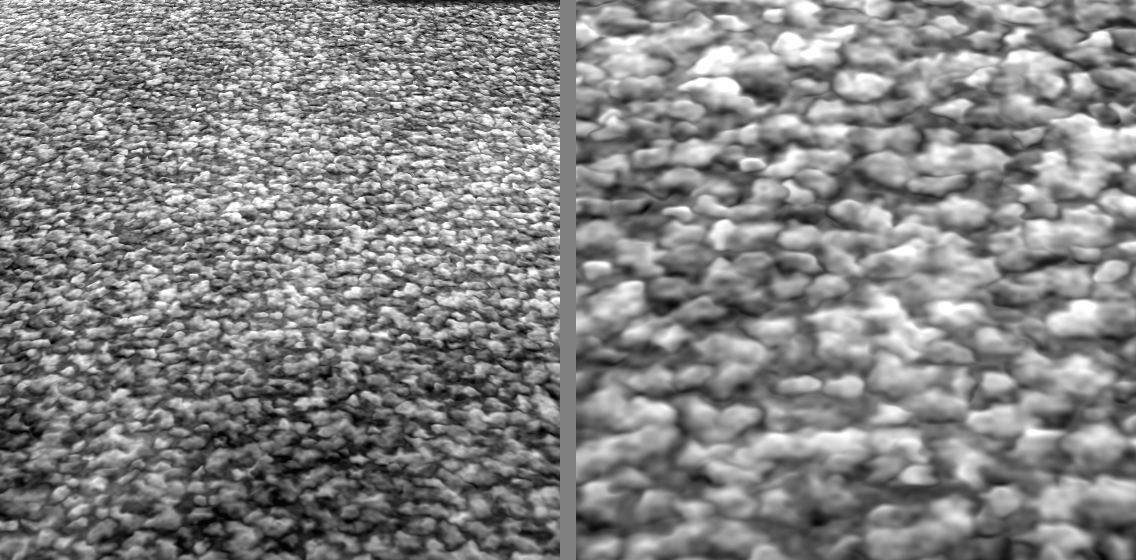
Left, the full canvas; right, a detail of the centre.
This texture is drawn by a WebGL 2 fragment shader. Its source:

```glsl
#version 300 es
precision highp float;
// Grey pebbled pile receding into the distance, in soft focus near the viewer.

#define HORIZON 1.5        // height at which the grains would vanish
#define GRAIN_WIDTH 0.0245 // grain spacing at mid height
#define GRAIN_ASPECT 0.68  // grain height over width at mid height
#define FLATTEN 0.4        // how much flatter the far grains get
#define TOP_LIGHT 0.38     // light on the upper side of a grain
#define TONE_SPREAD 0.40   // tone difference from grain to grain
#define RIM_DARK 0.27      // darkening towards the rim
#define PATCH_DEPTH 0.46   // strength of the broad light and dark patches
#define SPECKLE 0.30       // strength of the fine roughness
#define NEAR_LEVEL 0.47    // level of grey at the bottom
#define FAR_LEVEL 0.67     // level of grey at the top

uniform vec2 u_resolution;
out vec4 fragColor;

float hash(vec2 p) {
  return fract(sin(dot(p, vec2(127.1, 311.7))) * 43758.5);
}

vec2 hash2(vec2 p) {
  return vec2(hash(p), hash(p + vec2(37.3, 17.9)));
}

float valueNoise(vec2 p) {
  vec2 cell = floor(p), f = fract(p);
  f = f * f * (3.0 - 2.0 * f);
  float low = mix(hash(cell), hash(cell + vec2(1.0, 0.0)), f.x);
  float high = mix(hash(cell + vec2(0.0, 1.0)), hash(cell + 1.0), f.x);
  return mix(low, high, f.y);
}

float fbm(vec2 p) {
  float sum = 0.0, weight = 0.5;
  for (int i = 0; i < 4; i++) {
    sum += weight * valueNoise(p);
    p = p * 2.03 + 11.7;
    weight *= 0.5;
  }
  return sum / 0.9375;
}

// Position on the receding ground, one unit per grain
vec2 groundPosition(vec2 uv) {
  float depth = HORIZON - uv.y;
  float across = (uv.x - 0.5) / depth;
  float away = pow(depth, -FLATTEN) / (FLATTEN * GRAIN_ASPECT);
  return vec2(across, away) / GRAIN_WIDTH;
}

// Overlapping domes, painted from far to near
float grainShade(vec2 q, float softness) {
  vec2 home = floor(q);
  float shade = 0.24;
  for (int j = 2; j >= -2; j--) {
    for (int i = -2; i <= 2; i++) {
      vec2 cell = home + vec2(i, j);
      vec2 jitter = hash2(cell);
      vec2 form = hash2(cell + 71.3);
      vec2 d = q - cell - 0.5 - 0.75 * (jitter - 0.5);
      float turn = 1.6 * (form.x - 0.5);
      vec2 local = mat2(cos(turn), -sin(turn), sin(turn), cos(turn)) * d;
      local /= vec2(0.78, 0.64) * mix(0.65, 1.2, form.y);
      float radius = length(local);
      float cover = 1.0 - smoothstep(1.0 - softness, 1.0 + 0.3 * softness, radius);
      float tone = hash(cell + 23.7) - 0.5;
      float rim = min(radius * radius, 1.4);
      float dome = 0.5 + TOP_LIGHT * local.y + TONE_SPREAD * tone - RIM_DARK * rim * rim;
      shade = mix(shade, dome, cover);
    }
  }
  return shade;
}

void main() {
  vec2 uv = gl_FragCoord.xy / u_resolution;
  vec2 ground = groundPosition(uv);

  // Bend the grains in two scales so that their outlines are ragged
  vec2 bend = vec2(valueNoise(ground * 1.3), valueNoise(ground * 1.3 + 53.1)) - 0.5;
  vec2 fray = vec2(valueNoise(ground * 3.1 + 7.7), valueNoise(ground * 3.1 + 91.3)) - 0.5;
  vec2 q = ground + 0.5 * bend + 0.3 * fray;

  // Focus is lost towards the bottom; far edges are smoothed for the pixel grid
  float defocus = 1.0 - smoothstep(0.0, 0.6, uv.y);
  float pixelSize = fwidth(ground.y);
  float softness = clamp(max(0.42 + 0.3 * defocus, pixelSize), 0.1, 0.8);
  float grey = grainShade(q, softness) - 0.5;

  // Fine roughness, weaker where out of focus
  float rough = valueNoise(ground * vec2(2.3, 2.6)) + 0.6 * valueNoise(ground * 4.7) - 0.8;
  grey += SPECKLE * rough * (1.0 - 0.5 * defocus);

  // Broad slanted patches and the rise in brightness with distance
  vec2 slanted = vec2(uv.x, uv.y - 0.25 * uv.x);
  grey += PATCH_DEPTH * (fbm(slanted * vec2(3.2, 6.0) + 4.3) - 0.5);
  grey += mix(NEAR_LEVEL, FAR_LEVEL, smoothstep(0.0, 0.9, uv.y));

  // Dark far edge on the right
  float farEdge = smoothstep(0.985, 1.0, uv.y) * smoothstep(0.6, 0.72, uv.x);
  grey *= 1.0 - 0.8 * farEdge;

  fragColor = vec4(vec3(clamp(grey, 0.02, 1.0)), 1.0);
}
```
